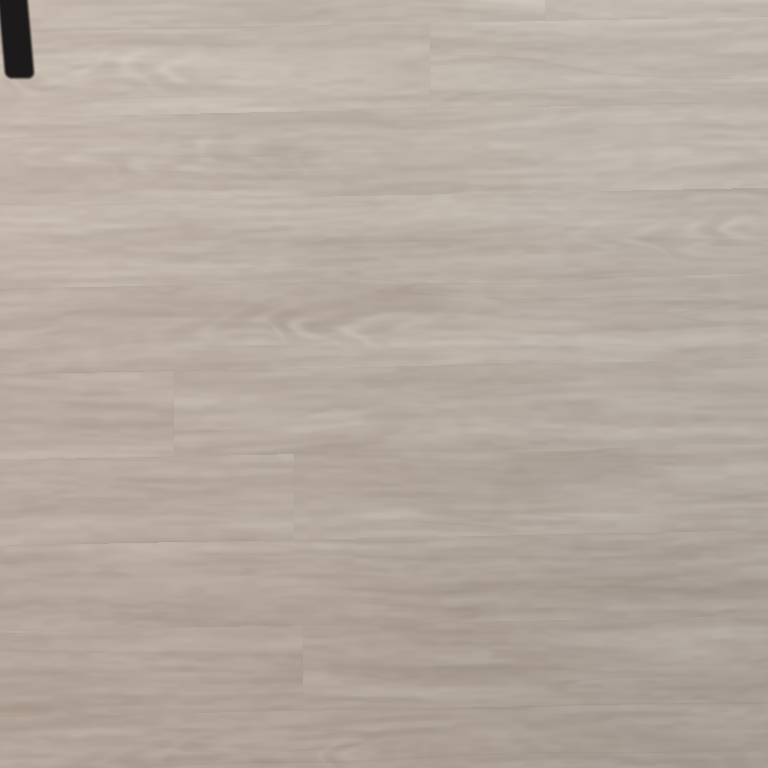
Reproduce this texture procedurally as a Shadertoy shader.

```glsl
// Pale, softly lit wooden floor with a dark rod standing in the upper left corner.
// Each plank gets its own stretched cellular streaks, bent by layered sines,
// plus occasional arrow-shaped figure; a broad light gradient tints the whole.

const vec3 LIGHT_WOOD = vec3(0.75, 0.71, 0.67);
const vec3 DARK_WOOD = vec3(0.66, 0.61, 0.57);
const vec3 WARM_TINT = vec3(0.018, -0.001, -0.010);
const vec3 ROD_COLOR = vec3(0.11, 0.10, 0.10);
const vec2 PLANK_SIZE = vec2(1.75, 0.1115);
const float ROW_START = 0.0665;
const float TILT = 0.02;
const float GRAIN_STRENGTH = 1.25;
const float LINE_STRENGTH = 0.20;
const float FIGURE_SPACING = 0.95;
const float FIGURE_STRENGTH = 0.27;
const float SEAM_WIDTH = 0.0014;
const float LIGHT_BOTTOM = 0.09;
const float LIGHT_RISE = 1.06;
const vec2 ROD_FOOT = vec2(0.026, 0.898);
const float ROD_RADIUS = 0.019;
const float ROD_LEAN = 0.09;

float hash(vec2 p) {
    vec3 q = fract(vec3(p.xyx) * 0.1031);
    q += dot(q, q.yzx + 33.33);
    return fract((q.x + q.y) * q.z);
}

// Smooth cellular noise: nearby cell values blended by distance, about -0.5 to 0.5.
float cells(vec2 p) {
    vec2 base = floor(p);
    float sum = 0.0, total = 0.0;
    for (int j = -1; j <= 1; j++) {
        for (int i = -1; i <= 1; i++) {
            vec2 id = base + vec2(i, j);
            vec2 site = id + 0.25 + 0.5 * vec2(hash(id + 7.3), hash(id + 41.9));
            vec2 d = p - site;
            float weight = exp(-4.5 * dot(d, d));
            sum += weight * (hash(id) - 0.5);
            total += weight;
        }
    }
    return sum / total;
}

// Long streaks at several scales, from broad bands to fine pores.
float grain(vec2 p, float seed) {
    vec2 shift = vec2(seed * 37.0 + 60.0, seed * 53.0 + 90.0);
    p.y += 0.0035 * sin(p.x * 6.0 + seed * 20.0)
         + 0.0015 * sin(p.x * 17.0 + p.y * 40.0 + seed * 9.0)
         + 0.006 * cells(p * vec2(7.0, 16.0) + shift);
    float streaks = 0.36 * cells(p * vec2(2.2, 32.0) + shift);
    streaks += 0.33 * cells(p * vec2(4.5, 70.0) + shift.yx);
    streaks += 0.34 * cells(p * vec2(10.0, 135.0) + shift * 1.7);
    streaks += 0.23 * cells(p * vec2(42.0, 175.0) + shift);

    // Narrow dark lines where a slow field crosses zero
    float field = cells(p * vec2(2.6, 48.0) + shift * 2.3);
    float line = exp(-pow(field / 0.045, 2.0));
    float broken = smoothstep(-0.05, 0.25, cells(p * vec2(5.0, 22.0) + shift.yx * 1.3));
    return GRAIN_STRENGTH * streaks - LINE_STRENGTH * line * broken;
}

// Nested arrow shapes pointing left, fading out along and across the plank.
float figure(vec2 p, float across, float seed) {
    float along = p.x / FIGURE_SPACING + seed * 5.0;
    float present = step(0.45, hash(vec2(floor(along), seed * 91.0)));
    vec2 q = vec2((fract(along) - 0.5) * FIGURE_SPACING, across);
    float wobble = cells(p * vec2(16.0, 45.0) + seed * 70.0 + 20.0);
    q.y += 0.006 * sin(q.x * 23.0 + seed * 12.0) + 0.012 * wobble;
    float arm = sqrt(q.y * q.y + 0.00002);
    float wave = sin(95.0 * (q.x - 2.4 * arm) + 8.0 * wobble);
    float fade = exp(-pow(q.x / 0.18, 2.0) - pow(q.y / 0.021, 2.0));
    return present * fade * (wave + 0.4 * wave * wave - 0.2) * (0.7 + 1.8 * wobble);
}

float rodDistance(vec2 p) {
    vec2 q = p - ROD_FOOT;
    q.x += ROD_LEAN * q.y;
    float corner = 0.009;
    vec2 d = abs(q - vec2(0.0, 0.5)) - vec2(ROD_RADIUS, 0.5) + corner;
    return length(max(d, 0.0)) + min(max(d.x, d.y), 0.0) - corner;
}

void mainImage(out vec4 fragColor, in vec2 fragCoord) {
    vec2 p = fragCoord / iResolution.y;
    float pixel = 1.0 / iResolution.y;

    // Plank layout
    vec2 board = vec2(p.x, p.y - TILT * p.x);
    float rowPos = (board.y - ROW_START) / PLANK_SIZE.y;
    float row = floor(rowPos);
    float lengthPos = board.x / PLANK_SIZE.x + hash(vec2(row + 20.0, 3.0));
    vec2 plank = vec2(floor(lengthPos), row);
    float seed = hash(plank + 31.0);
    float across = (fract(rowPos) - 0.5) * PLANK_SIZE.y;

    // Broad light, plank tone, grain and figure
    float tone = LIGHT_BOTTOM + LIGHT_RISE * p.y - 0.20 * (p.x - 0.5) * (1.3 - p.y);
    tone += 0.06 * (seed - 0.5);
    tone += grain(board, seed);
    tone += FIGURE_STRENGTH * figure(board, across, seed);

    // Faint, broken seams between rows and at plank ends
    float seamWidth = max(SEAM_WIDTH, pixel);
    float rowEdge = PLANK_SIZE.y * 0.5 - abs(across);
    float endEdge = (0.5 - abs(fract(lengthPos) - 0.5)) * PLANK_SIZE.x;
    float wear = cells(vec2(p.x * 4.0 + 30.0, floor(rowPos + 0.5) * 5.0 + 50.0));
    float depth = smoothstep(-0.1, 0.4, wear);
    tone -= 0.20 * depth * (1.0 - smoothstep(0.0, 2.0 * seamWidth, rowEdge));
    tone -= 0.05 * (1.0 - smoothstep(0.0, 2.0 * seamWidth, endEdge));

    // Colour, warmer toward the left
    vec3 color = mix(DARK_WOOD, LIGHT_WOOD, tone);
    color += WARM_TINT * (0.5 - p.x);

    // Dark rod
    float edge = max(0.003, pixel);
    float rod = 1.0 - smoothstep(-edge, edge, rodDistance(p));
    color = mix(color, ROD_COLOR, rod);

    fragColor = vec4(color, 1.0);
}
```
